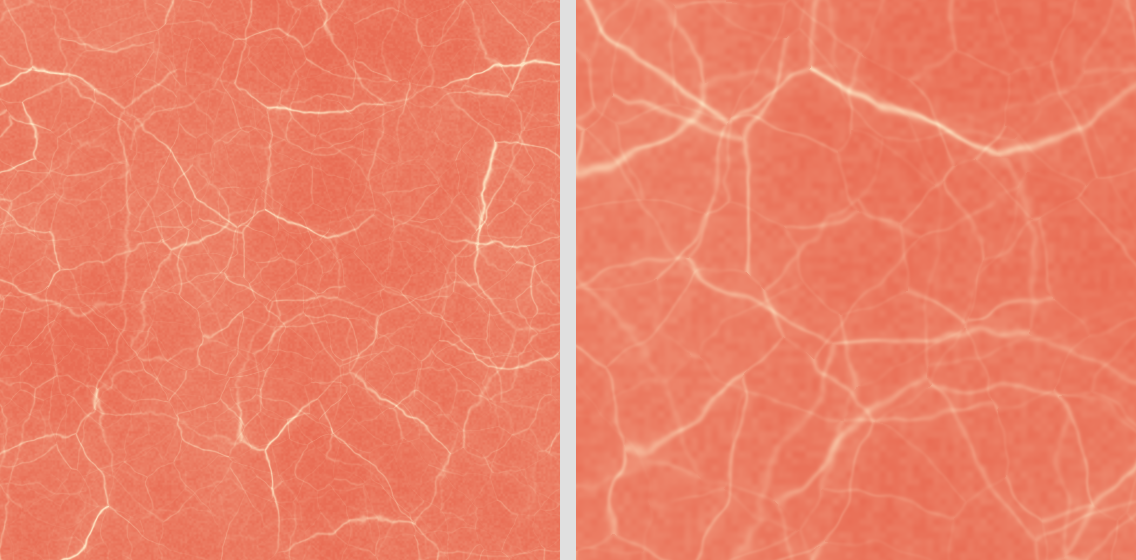
Left, the full canvas; right, a detail of the centre.
Write a three.js fragment shader that draws this texture.

```glsl
varying vec2 vUv;

const vec3 CORAL_DEEP = vec3(0.914, 0.428, 0.332);
const vec3 CREAM = vec3(0.992, 0.875, 0.745);

const int VEIN_LAYERS = 4;
const float FIRST_SCALE = 4.8;     // cells across in the largest network
const float SCALE_STEP = 1.52;
const float FIRST_STRENGTH = 0.60;
const float STRENGTH_STEP = 0.66;
const float CORE_WIDTH = 0.0025;
const float CORE_STEP = 0.86;
const float GLOW_WIDTH = 0.011;
const float GLOW_AMOUNT = 0.22;
const float FAINTEST_EDGE = 0.27;

const float BASE_TONE = 0.075;
const float MOTTLE_AMOUNT = 0.25;
const float GRAIN_SCALE = 250.0;
const float GRAIN_AMOUNT = 0.20;

float hash(vec2 p) {
  vec3 q = fract(vec3(p.xyx) * 0.1031);
  q += dot(q, q.yzx + 33.33);
  return fract((q.x + q.y) * q.z);
}

vec2 hash2(vec2 p) {
  return vec2(hash(p + 17.0), hash(p + 71.0));
}

float noise(vec2 p) {
  vec2 i = floor(p);
  vec2 f = fract(p);
  f = f * f * (3.0 - 2.0 * f);
  float low = mix(hash(i), hash(i + vec2(1.0, 0.0)), f.x);
  float high = mix(hash(i + vec2(0.0, 1.0)), hash(i + 1.0), f.x);
  return mix(low, high, f.y);
}

float fbm(vec2 p) {
  float sum = 0.0;
  float amp = 0.5;
  for (int i = 0; i < 4; i++) {
    sum += amp * noise(p);
    p = p * 2.03 + 19.7;
    amp *= 0.5;
  }
  return sum / 0.9375;
}

vec2 noise2(vec2 p) {
  return vec2(noise(p), noise(p + 53.4)) - 0.5;
}

// Broad bends, small wiggles and a fine tremor
vec2 bend(vec2 uv, float seed) {
  return 0.085 * noise2(uv * 4.0 + seed)
       + 0.028 * noise2(uv * 13.0 + seed)
       + 0.010 * noise2(uv * 38.0 + seed)
       + 0.004 * noise2(uv * 95.0 + seed);
}

// Borders of a Voronoi network, each with its own strength
float veins(vec2 uv, float scale, float width, float seed) {
  vec2 p = uv * scale + seed;
  vec2 home = floor(p);
  vec2 nearCell = home;
  vec2 toNear = vec2(0.0);
  float best = 100.0;
  for (int y = -1; y <= 1; y++) {
    for (int x = -1; x <= 1; x++) {
      vec2 cell = home + vec2(float(x), float(y));
      vec2 r = cell + hash2(cell) - p;
      float d = dot(r, r);
      if (d < best) {
        best = d;
        nearCell = cell;
        toNear = r;
      }
    }
  }

  float light = 0.0;
  for (int y = -2; y <= 2; y++) {
    for (int x = -2; x <= 2; x++) {
      vec2 cell = nearCell + vec2(float(x), float(y));
      vec2 r = cell + hash2(cell) - p;
      vec2 gap = r - toNear;
      if (dot(gap, gap) > 0.0001) {
        float d = abs(dot(0.5 * (toNear + r), normalize(gap))) / scale;
        float h = hash(cell + nearCell + 7.0);
        float strength = mix(FAINTEST_EDGE, 1.0, h * h);
        float w = width * (0.65 + 0.45 * strength);
        float core = exp(-d * d / (w * w));
        float glow = GLOW_AMOUNT * exp(-d / GLOW_WIDTH);
        light = max(light, strength * (core + glow));
      }
    }
  }
  return light;
}

void main() {
  // Mottled ground with fine grain
  float tone = BASE_TONE + MOTTLE_AMOUNT * (fbm(vUv * 5.0 + 3.1) - 0.5);
  float grain = 0.65 * noise(vUv * GRAIN_SCALE) + 0.35 * noise(vUv * GRAIN_SCALE * 0.53 + 8.0);
  tone += GRAIN_AMOUNT * (grain - 0.5);

  // Networks from thick and bright to thin and faint
  float scale = FIRST_SCALE;
  float strength = FIRST_STRENGTH;
  float width = CORE_WIDTH;
  for (int i = 0; i < VEIN_LAYERS; i++) {
    float seed = 11.0 + 23.0 * float(i);
    float fade = 0.35 + 1.0 * smoothstep(0.15, 0.85, noise(vUv * 5.5 + seed));
    tone += strength * fade * veins(vUv + bend(vUv, seed), scale, width, seed);
    scale *= SCALE_STEP;
    strength *= STRENGTH_STEP;
    width *= CORE_STEP;
  }

  gl_FragColor = vec4(mix(CORAL_DEEP, CREAM, clamp(tone, 0.0, 1.0)), 1.0);
}
```
